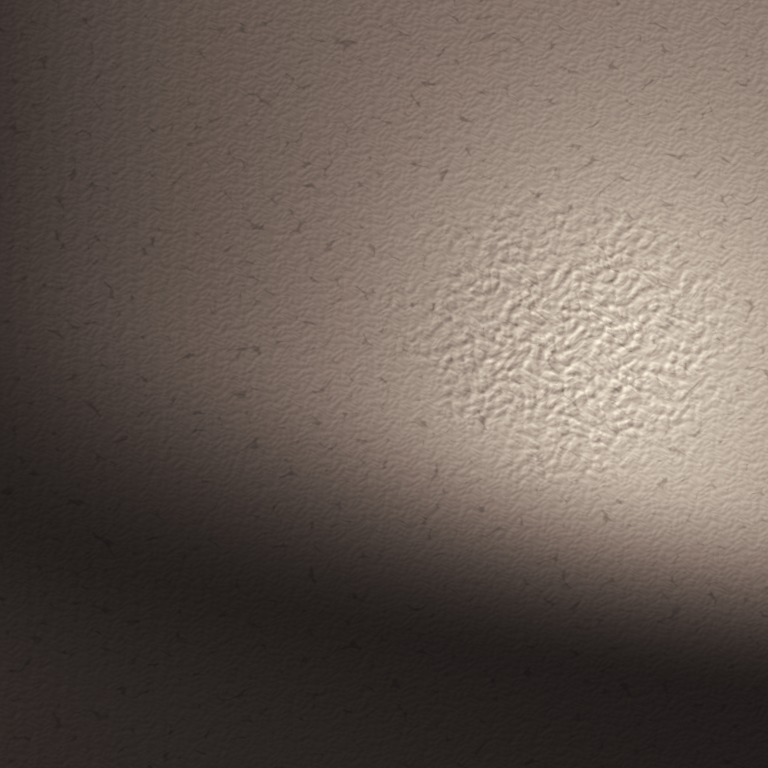
This texture is drawn by a WebGL 2 fragment shader. Its source:

```glsl
#version 300 es
precision highp float;
// Pale leathery wall under a soft raking light, with a diagonal shadow below.

uniform vec2 u_resolution;
out vec4 outColor;

// Palette, with the light level at which each tone sits
const vec3 SHADOW_TONE = vec3(0.125, 0.106, 0.102);
const vec3 MID_TONE    = vec3(0.530, 0.460, 0.420);
const vec3 BRIGHT_TONE = vec3(0.800, 0.746, 0.685);
const float SHADOW_LEVEL = 0.106;
const float MID_LEVEL    = 0.46;
const float BRIGHT_LEVEL = 0.746;

// Light and shadow
const vec2  GLOW_CENTER = vec2(0.81, 0.51);
const float GLOW_RADIUS = 0.33;
const float GLOW_GAIN   = 0.31;
const float LEFT_LEVEL  = 0.205;
const float RIGHT_GAIN  = 0.29;
const float FALLOFF     = 2.1;
const float SHADOW_FLOOR = 0.115;
const float BOUNCE_GAIN  = 0.045;

// Surface
const vec2  PATCH_CENTER = vec2(0.74, 0.56);
const vec2  PATCH_RADIUS = vec2(0.23, 0.19);
const float CREASE_SCALE = 66.0;
const float GRAIN_SCALE  = 165.0;
const float MARK_SCALE   = 85.0;
const float CREASE_GAIN  = 0.30;
const float GRAIN_GAIN   = 0.15;
const float MARK_GAIN    = 0.16;
const float WEAVE_GAIN   = 0.012;
const vec2  RAKE = vec2(-0.22, 0.32);   // emboss offset, in cells

vec2 hash2(vec2 cell) {
  vec2 k = vec2(dot(cell, vec2(127.1, 311.7)), dot(cell, vec2(269.5, 183.3)));
  return fract(sin(k) * 43758.5453);
}

// Cellular noise: distance to the nearest scattered point
float cellular(vec2 p) {
  vec2 cell = floor(p), f = p - cell;
  float nearest = 9.0;
  for (int j = -1; j <= 1; j++) {
    for (int i = -1; i <= 1; i++) {
      vec2 offset = vec2(float(i), float(j));
      nearest = min(nearest, length(offset + hash2(cell + offset) - f));
    }
  }
  return nearest;
}

// Layered sines that bend the cells into irregular strokes
vec2 warp(vec2 p) {
  return p + 0.40 * sin(p.yx * vec2(1.3, 1.1) + 1.2 * sin(p * 0.47));
}

// Steep-sided islands, broken up by a second, finer layer
float creaseHeight(vec2 p) {
  vec2 bent = warp(p);
  float islands = 1.0 - smoothstep(0.22, 0.62, cellular(bent));
  return 0.65 * islands - 0.55 * cellular(bent * vec2(1.5, 1.9) + 17.0);
}

float grainHeight(vec2 p) {
  return 1.0 - cellular(warp(p) * vec2(0.70, 1.0));
}

// Height of the shadow boundary, falling towards the right
float shadowEdge(float x) {
  return 0.470 - 0.315 * x + 0.070 * x * x;
}

float lightLevel(vec2 uv) {
  float wash = LEFT_LEVEL + RIGHT_GAIN * (1.0 - exp(-FALLOFF * uv.x));
  vec2 toGlow = (uv - GLOW_CENTER) / GLOW_RADIUS;
  float lit = wash + GLOW_GAIN * exp(-dot(toGlow, toGlow));

  float above = uv.y - shadowEdge(uv.x);
  float softness = mix(0.20, 0.135, uv.x);
  float bounce = BOUNCE_GAIN * smoothstep(0.08, 0.38, -above) * (1.0 - uv.x);
  return mix(SHADOW_FLOOR + bounce, lit, smoothstep(-softness, softness, above));
}

vec3 toneRamp(float level) {
  vec3 low = mix(SHADOW_TONE, MID_TONE, (level - SHADOW_LEVEL) / (MID_LEVEL - SHADOW_LEVEL));
  vec3 high = mix(MID_TONE, BRIGHT_TONE, (level - MID_LEVEL) / (BRIGHT_LEVEL - MID_LEVEL));
  return level < MID_LEVEL ? low : high;
}

void main() {
  vec2 uv = gl_FragCoord.xy / u_resolution;
  float level = lightLevel(uv);

  // Creases gather in the brightest patch, in broken clusters
  float clusters = cellular(warp(uv * 19.0));
  float patchDist = length((uv - PATCH_CENTER) / PATCH_RADIUS) + 0.5 * (clusters - 0.45);
  float patchMask = 1.0 - smoothstep(0.35, 1.20, patchDist);
  vec2 creasePos = uv * CREASE_SCALE;
  float crease = creaseHeight(creasePos) - creaseHeight(creasePos + RAKE);

  // Fine grain everywhere, with sparse dark nicks
  vec2 grainPos = uv * GRAIN_SCALE;
  float grain = grainHeight(grainPos) - grainHeight(grainPos + RAKE * 1.3);
  float nick = smoothstep(0.68, 0.95, cellular(warp(uv * MARK_SCALE) * vec2(0.75, 1.0)));

  // Faint vertical weave on the left
  float weave = sin(uv.x * 310.0 + sin(uv.y * 23.0)) * (1.0 - smoothstep(0.1, 0.5, uv.x));

  float relief = crease * CREASE_GAIN * mix(0.13, 1.0, patchMask)
               + grain * GRAIN_GAIN - nick * MARK_GAIN + weave * WEAVE_GAIN;
  outColor = vec4(clamp(toneRamp(level * (1.0 + relief)), 0.0, 1.0), 1.0);
}
```
